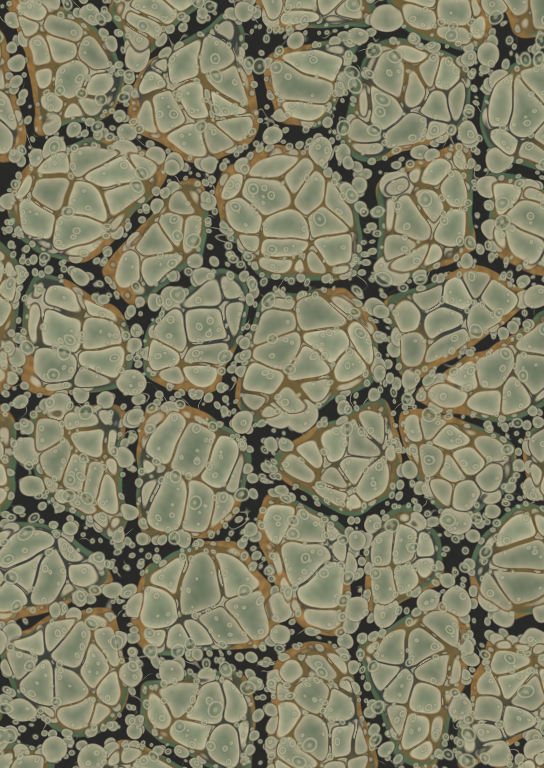
Give the GLSL for this texture, as a Shadertoy shader.

```glsl
// Marbled paper: clusters of pale green stones and bubbles in dark and ochre veins.

const vec3 INK   = vec3(0.16, 0.16, 0.155);
const vec3 OCHRE = vec3(0.54, 0.42, 0.25);
const vec3 GREEN = vec3(0.32, 0.40, 0.30);
const vec3 SAGE  = vec3(0.40, 0.46, 0.365);
const vec3 CREAM = vec3(0.73, 0.69, 0.575);

struct Cell { float edge; vec2 site; vec2 id; };

vec2 hash2(vec2 p) {
    p = vec2(dot(p, vec2(127.1, 311.7)), dot(p, vec2(269.5, 183.3)));
    return fract(sin(p) * 43758.5);
}

float corner(vec2 id, vec2 offset) {
    return dot(hash2(id) * 2.0 - 1.0, offset);
}

// Gradient noise, about -0.7 to 0.7
float noise(vec2 p) {
    vec2 i = floor(p), f = fract(p);
    vec2 u = f * f * f * (f * (f * 6.0 - 15.0) + 10.0);
    vec2 x = vec2(1.0, 0.0), y = vec2(0.0, 1.0);
    return mix(mix(corner(i, f), corner(i + x, f - x), u.x),
               mix(corner(i + y, f - y), corner(i + 1.0, f - 1.0), u.x), u.y) * 1.3;
}

float smoothMin(float a, float b, float k) {
    float h = max(k - abs(a - b), 0.0) / k;
    return min(a, b) - h * h * k * 0.25;
}

float cover(float depth, float blur) {
    return smoothstep(-blur, blur, depth);
}

vec2 cellSite(vec2 id, vec2 size, float jitter) {
    return (id + 0.5 + jitter * (hash2(id) - 0.5)) * size;
}

// Voronoi cells with rounded corners; edge is the distance to the border
Cell roundCells(vec2 p, vec2 size, float jitter, float rounding) {
    Cell c = Cell(1.0, vec2(0.0), vec2(0.0));
    vec2 base = floor(p / size);
    float nearest = 1e9;
    for (int j = -2; j <= 2; j++)
    for (int i = -2; i <= 2; i++) {
        vec2 id = base + vec2(i, j);
        vec2 site = cellSite(id, size, jitter);
        float d = dot(p - site, p - site);
        if (d < nearest) { nearest = d; c.site = site; c.id = id; }
    }
    for (int j = -2; j <= 2; j++)
    for (int i = -2; i <= 2; i++) {
        if (i == 0 && j == 0) continue;
        vec2 site = cellSite(c.id + vec2(i, j), size, jitter);
        float d = dot(0.5 * (site + c.site) - p, normalize(site - c.site));
        c.edge = smoothMin(c.edge, d, rounding);
    }
    return c;
}

// Scattered discs: x is the depth inside the disc, y its radius
vec2 scatter(vec2 p, float spacing, float density, float seed) {
    vec2 best = vec2(-1.0, spacing);
    vec2 base = floor(p / spacing);
    for (int j = -1; j <= 1; j++)
    for (int i = -1; i <= 1; i++) {
        vec2 id = base + vec2(i, j);
        vec2 kind = hash2(id + seed + 71.0);
        vec2 site = (id + 0.2 + 0.6 * hash2(id + seed)) * spacing;
        float radius = spacing * mix(0.16, 0.42, kind.x * kind.x);
        float depth = radius - length(p - site);
        if (kind.y < density && depth > best.x) best = vec2(depth, radius);
    }
    return best;
}

// Cream rim fading into a green heart
vec3 stoneColor(float depth, float falloff, float tint) {
    float heart = 1.0 - exp(-max(depth, 0.0) / falloff);
    return mix(CREAM, SAGE, heart) * (1.0 + tint);
}

vec3 addPebbles(vec3 col, vec2 p, float spacing, float seed, float room, float blur) {
    vec2 disc = scatter(p, spacing, 0.8, seed);
    float depth = smoothMin(disc.x, room, 0.004);
    col = mix(col, INK, 0.4 * cover(depth + 0.0012, blur));
    return mix(col, stoneColor(depth, disc.y * 0.65, -0.03), cover(depth, blur));
}

vec3 addRings(vec3 col, vec2 p, float spacing, float density, float seed, float blur) {
    vec2 disc = scatter(p, spacing, density, seed);
    float line = cover(0.0011 - abs(disc.x - 0.0011), blur);
    float dot0 = cover(disc.x - disc.y * 0.72, blur);
    col = mix(col, SAGE, 0.5 * cover(disc.x + 0.001, blur));
    return mix(col, CREAM, 0.75 * max(line, dot0 * 0.7));
}

void mainImage(out vec4 fragColor, in vec2 fragCoord) {
    vec2 uv = fragCoord / iResolution.y;
    float blur = 1.0 / iResolution.y;
    vec2 p = uv + 0.016 * vec2(noise(uv * 8.0), noise(uv * 8.0 + 31.0))
                + 0.004 * vec2(noise(uv * 32.0), noise(uv * 32.0 + 57.0));
    float broad = noise(uv * 6.0 + 11.0);
    float medium = noise(uv * 17.0 + 23.0);
    float fine = noise(uv * 110.0);

    // Clusters, each with its own direction and stone size
    Cell cluster = roundCells(p + 3.0, vec2(0.158), 0.8, 0.025);
    vec2 kind = hash2(cluster.id + 5.0);
    vec2 shape = hash2(cluster.id + 19.0);
    float angle = 6.283 * kind.x;
    vec2 q = mat2(cos(angle), sin(angle), -sin(angle), cos(angle)) * (p + 3.0 - cluster.site);
    q.x += 5.0 * (shape.x - 0.5) * q.y * q.y;
    float width = mix(0.027, 0.04, kind.y);
    vec2 stoneSize = width * vec2(1.0, mix(1.2, 2.1, shape.y));
    Cell stone = roundCells(q + 2.0 + 3.0 * kind, stoneSize, 0.75, 0.007);
    vec2 stoneKind = hash2(stone.id + 43.0);
    float core = cluster.edge - 0.017 - 0.014 * broad - 0.006 * medium;
    float gap = 0.0013 + 0.0014 * max(medium, 0.0) + 0.003 * step(0.85, stoneKind.x);
    float stoneDepth = smoothMin(stone.edge - gap, core, 0.009);

    // Ground: green, ochre drifts, ink veins with pale threads
    float inkDepth = 0.0085 + 0.012 * broad + 0.007 * medium - cluster.edge;
    float ochreDepth = 0.010 + 0.045 * noise(uv * 7.0 + 83.0) - cluster.edge;
    vec3 col = GREEN * (1.0 + 0.15 * medium);
    vec3 seam = mix(OCHRE * 0.85, INK * 1.4, smoothstep(-0.1, 0.35, noise(uv * 9.0 + 47.0)));
    col = mix(col, seam, 0.8 * cover(core + 0.003, 0.002));
    col = mix(col, OCHRE * (1.0 + 0.15 * fine), cover(ochreDepth, 0.0015));
    col = mix(col, INK, cover(inkDepth, blur));
    float thread = cover(0.035 - abs(noise(p * 42.0)), 0.03) * smoothstep(0.1, 0.3, noise(uv * 24.0));
    col = mix(col, CREAM, 0.6 * thread * cover(inkDepth, blur));

    // Pebbles squeezed between the clusters
    float room = -stoneDepth - 0.0015;
    col = addPebbles(col, p, 0.019, 3.0, room, blur);
    col = addPebbles(col, p, 0.031, 13.0, room, blur);
    col = addPebbles(col, p, 0.048, 29.0, room, blur);

    // Stones, then small rings over everything
    float tint = 0.12 * (stoneKind.y - 0.5) + 0.06 * medium;
    col = mix(col, stoneColor(stoneDepth, 0.0095, tint), cover(stoneDepth, blur));
    col = addRings(col, p, 0.012, 0.3, 7.0, blur);
    col = addRings(col, p, 0.024, 0.4, 37.0, blur);

    fragColor = vec4(col * (1.0 + 0.06 * fine), 1.0);
}
```
